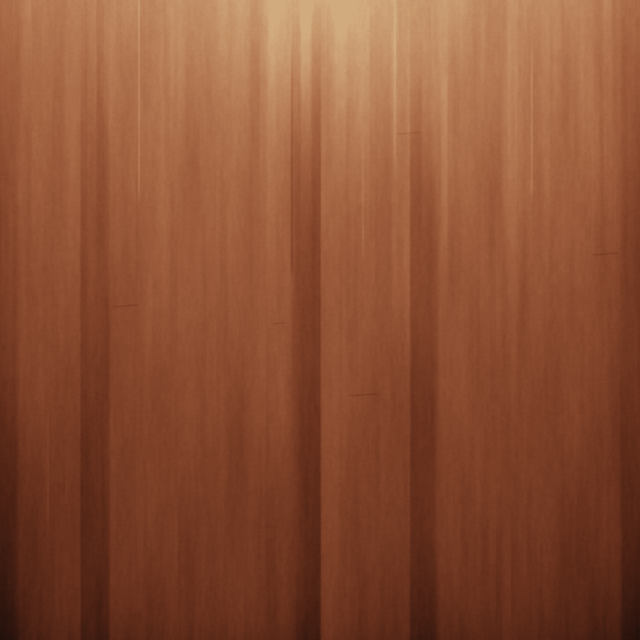
This texture is drawn by a WebGL 1 fragment shader. Its source:

```glsl
precision highp float;
// Warm brown wood panel: vertical grain, dark plank bands and a soft light from the top.

uniform vec2 u_resolution;

float hash(vec2 p) {
  p = fract(p * vec2(0.1031, 0.1137));
  p += dot(p, p.yx + 33.33);
  return fract((p.x + p.y) * p.x * 17.0);
}

// Tone of one grain column, drifting slowly along its height.
float column(float id, float y, float seed) {
  float phase = hash(vec2(id, seed));
  float rate = hash(vec2(id, seed + 7.0));
  return 0.6 * sin(6.283 * phase + y * (3.0 + 8.0 * rate))
       + 0.4 * sin(17.0 * rate + y * (9.0 + 14.0 * phase));
}

// Neighbouring columns meet at a narrow smooth edge.
float grain(vec2 p, float frequency, float seed) {
  float x = p.x * frequency + 0.35 * sin(p.x * frequency * 0.7 + seed);
  float id = floor(x);
  float edge = smoothstep(0.65, 1.0, x - id);
  return mix(column(id, p.y, seed), column(id + 1.0, p.y, seed), edge);
}

// Speckle that is smooth between cell corners.
float speckle(vec2 p) {
  vec2 id = floor(p);
  vec2 f = smoothstep(0.0, 1.0, p - id);
  float low = mix(hash(id), hash(id + vec2(1.0, 0.0)), f.x);
  float high = mix(hash(id + vec2(0.0, 1.0)), hash(id + vec2(1.0, 1.0)), f.x);
  return mix(low, high, f.y) - 0.5;
}

float band(float x, float left, float right, float softLeft, float softRight) {
  return smoothstep(left - softLeft, left + softLeft, x)
       * (1.0 - smoothstep(right - softRight, right + softRight, x));
}

// Thin vertical streak that fades out at both ends.
float streak(vec2 p, float x, float bottom, float top) {
  return exp(-pow((p.x - x) / 0.0017, 2.0)) * band(p.y, bottom, top, 0.02, 0.05);
}

float scratch(vec2 p, vec2 center, float halfLength) {
  vec2 d = p - center;
  float bend = 0.0012 * sin(d.x * 90.0);
  return exp(-pow((d.y - bend) / 0.0013, 2.0))
       * (1.0 - smoothstep(halfLength * 0.6, halfLength, abs(d.x)));
}

// Dark walnut at 0 to pale honey at 1.
vec3 woodColor(float t) {
  return vec3(0.37, 0.17, 0.10) + t * vec3(0.53, 0.31, 0.19)
       + t * t * vec3(-0.11, 0.13, 0.15);
}

void main() {
  vec2 p = gl_FragCoord.xy / u_resolution;

  // Each column catches the light at its own height.
  float shift = 0.035 * grain(vec2(p.x, 0.3), 30.0, 3.0)
              + 0.045 * grain(vec2(p.x, 0.7), 67.0, 11.0);
  float y = p.y + shift * smoothstep(0.1, 0.8, p.y);
  float tone = 0.07 + 0.67 * y + 0.08 * y * y * y * y;

  // Overhead glow, with a wide halo and a bright core.
  float drop = max(1.0 - y, 0.0);
  tone += 0.17 * exp(-pow((p.x - 0.52) / 0.30, 2.0) - pow(drop / 0.24, 2.0));
  tone += 0.16 * exp(-pow((p.x - 0.50) / 0.13, 2.0) - pow(drop / 0.15, 2.0));

  // Grain from broad boards to fine fibres.
  float frequency = 19.0;
  float strength = 0.030;
  for (int i = 0; i < 4; i++) {
    tone += strength * grain(p, frequency, float(i) * 5.0 + 2.0);
    frequency *= 1.93;
    strength *= 0.88;
  }
  tone += 0.045 * speckle(p * vec2(240.0, 55.0));
  tone += 0.040 * speckle(p * vec2(310.0, 290.0));

  // Shaded plank bands.
  float below = 1.0 - smoothstep(0.62, 0.95, p.y + shift);
  tone -= 0.14 * band(p.x, 0.126, 0.171, 0.002, 0.004) * (0.25 + 0.75 * below);
  tone -= 0.19 * band(p.x, 0.462, 0.501, 0.018, 0.002) * below;
  tone -= 0.17 * band(p.x, 0.641, 0.682, 0.003, 0.008) * below;
  tone += 0.06 * band(p.x, 0.502, 0.535, 0.002, 0.025) * below;
  tone += 0.06 * band(p.x, 0.612, 0.640, 0.004, 0.002) * band(p.y, 0.50, 0.97, 0.10, 0.05);
  tone += 0.06 * band(p.x, 0.689, 0.699, 0.002, 0.002) * band(p.y, 0.60, 0.88, 0.05, 0.02);

  // Slim light and dark streaks.
  tone += 0.16 * streak(p, 0.217, 0.69, 1.05);
  tone += 0.14 * streak(p, 0.831, 0.69, 0.92);
  tone += 0.11 * streak(p, 0.567, 0.60, 0.76);
  tone += 0.10 * streak(p, 0.617, 0.74, 1.05);
  tone += 0.09 * streak(p, 0.075, 0.18, 0.34);
  tone -= 0.16 * streak(p, 0.456, 0.58, 0.90);

  // Small horizontal scratches.
  tone -= 0.11 * scratch(p, vec2(0.568, 0.383), 0.028);
  tone -= 0.10 * scratch(p, vec2(0.195, 0.522), 0.026);
  tone -= 0.12 * scratch(p, vec2(0.945, 0.603), 0.024);
  tone -= 0.10 * scratch(p, vec2(0.640, 0.792), 0.022);
  tone -= 0.10 * scratch(p, vec2(0.437, 0.495), 0.012);

  // Darkened sides and lower corners.
  float side = abs(p.x - 0.5) * 2.0;
  tone -= 0.13 * pow(side, 4.0) + 0.10 * pow(side, 3.0) * (1.0 - p.y);
  tone -= 0.14 * (1.0 - smoothstep(0.022, 0.034, p.x)) * (1.0 - 0.7 * p.y);
  tone -= 0.12 * smoothstep(0.966, 0.974, p.x) * (1.0 - 0.6 * p.y);
  tone -= 0.10 * exp(-p.y / 0.06);

  gl_FragColor = vec4(clamp(woodColor(clamp(tone, -0.45, 1.1)), 0.0, 1.0), 1.0);
}
```
